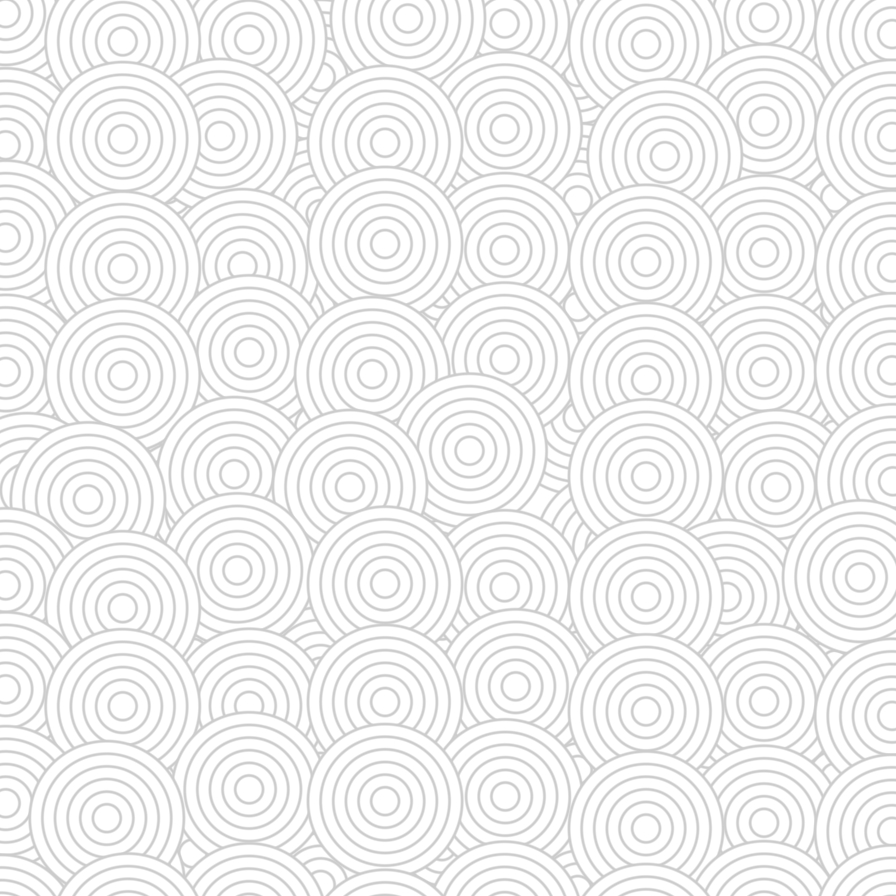
Write a three.js fragment shader that draws this pattern.

```glsl
varying vec2 vUv;

float hash(vec2 p) {
  return fract(sin(dot(p, vec2(127.1, 311.7))) * 43758.5453);
}

// Centre of a disc in cell units: columns stay aligned, a few discs stray
vec2 discCentre(vec2 cell, float layer) {
  vec2 seed = cell + layer * 37.0;
  float columnShift = (hash(vec2(cell.x, 5.0 + layer)) - 0.5) * 0.12;
  float stray = step(0.72, hash(seed + 11.3)) * (hash(seed + 23.9) - 0.5) * 0.6;
  float drop = (hash(seed + 3.7) - 0.5) * 0.36 - mod(cell.x, 2.0) * 0.12;
  return cell + 0.5 + vec2(columnShift + stray, drop);
}

// Six evenly spaced rings, drawn as soft lines
float rings(float d) {
  float t = (d - 0.0155) / 0.0141;
  float nearest = clamp(floor(t + 0.5), 0.0, 5.0);
  return 1.0 - smoothstep(0.0003, 0.0027, abs(t - nearest) * 0.0141);
}

void main() {
  const float radius = 0.086;
  vec2 grid = vec2(7.0, 8.0);
  float ink = 0.0;

  // A back layer fills the gaps left by the front one
  for (int layer = 0; layer < 2; layer++) {
    float back = 1.0 - float(layer);
    vec2 p = vUv * grid + vec2(0.5, -0.3) + back * 0.5;
    vec2 home = floor(p);

    // Upper rows first, so that lower discs overlap them
    for (int row = 1; row >= -1; row--) {
      // Alternate columns lie over their neighbours
      for (int parity = 0; parity < 2; parity++) {
        for (int column = -1; column <= 1; column++) {
          vec2 cell = home + vec2(float(column), float(row));
          if (abs(mod(cell.x, 2.0) - float(parity)) > 0.5) continue;
          float d = length((p - discCentre(cell, back)) / grid);
          float cover = 1.0 - smoothstep(0.0003, 0.0027, d - radius);
          float line = d > radius ? 1.0 : rings(d);
          ink = mix(ink, line, cover);
        }
      }
    }
  }

  vec3 paper = vec3(1.0);
  vec3 lineGray = vec3(0.80);
  gl_FragColor = vec4(mix(paper, lineGray, ink), 1.0);
}
```
